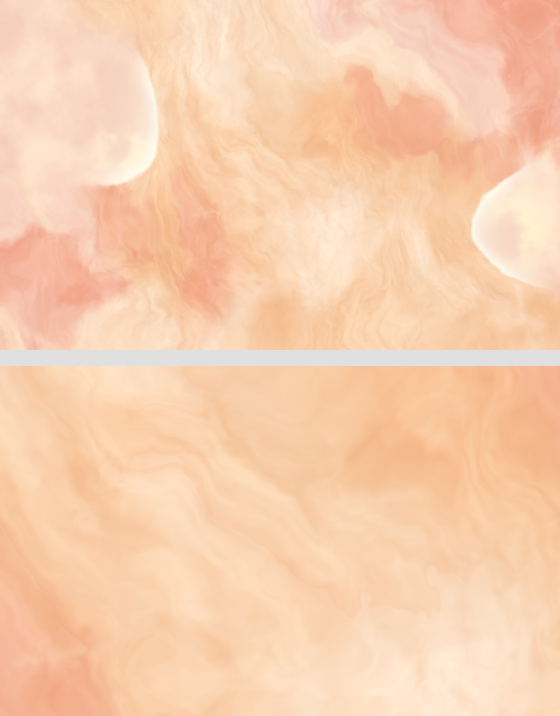
Top: the whole. Bottom: its middle third, enlarged.
A Shadertoy shader for this background:

```glsl
// Marbled peach and coral clouds with torn wisps and two pale, bright-rimmed pools.

const vec3 CREAM  = vec3(0.993, 0.89, 0.79);
const vec3 PEACH  = vec3(0.98, 0.83, 0.69);
const vec3 ORANGE = vec3(0.965, 0.745, 0.565);
const vec3 BLUSH  = vec3(0.97, 0.81, 0.745);
const vec3 ROSE   = vec3(0.96, 0.72, 0.63);
const vec3 CORAL  = vec3(0.945, 0.635, 0.53);
const vec3 GLOW   = vec3(1.0, 0.96, 0.82);

float hash(vec2 p) {
    return fract(sin(dot(p, vec2(127.1, 311.7))) * 43758.5453);
}

float noise(vec2 p) {
    vec2 i = floor(p), f = fract(p);
    vec2 u = f * f * f * (f * (f * 6.0 - 15.0) + 10.0);
    return mix(mix(hash(i), hash(i + vec2(1, 0)), u.x),
               mix(hash(i + vec2(0, 1)), hash(i + vec2(1, 1)), u.x), u.y);
}

vec2 rotate(vec2 p, float a) {
    float c = cos(a), s = sin(a);
    return vec2(c * p.x - s * p.y, s * p.x + c * p.y);
}

float fbm(vec2 p) {
    float sum = 0.0, amp = 0.5;
    for (int i = 0; i < 6; i++) {
        sum += amp * noise(p);
        p = rotate(p, 0.6) * 2.03 + 17.3;
        amp *= 0.5;
    }
    return sum;
}

vec2 warp(vec2 p, float scale, float amount) {
    vec2 q = p * scale;
    return p + amount * (vec2(fbm(q + 3.1), fbm(q + 41.7)) - 0.5);
}

// Approximate signed distance to a turned ellipse
float ellipse(vec2 p, vec2 center, vec2 radii, float angle) {
    return (length(rotate(p - center, -angle) / radii) - 1.0) * min(radii.x, radii.y);
}

// Soft elliptical patch, 1 at the center
float patchMask(vec2 p, vec2 center, vec2 radii, float angle) {
    vec2 q = rotate(p - center, -angle) / radii;
    return exp(-dot(q, q));
}

// Fold line: abrupt on one side, fading on the other
float crease(float n, float level) {
    float x = n - level;
    return smoothstep(-0.015, 0.0, x) * exp(-18.0 * max(x, 0.0));
}

// Long folds of cloth-like vapour
float folds(vec2 p) {
    return fbm(rotate(p, -0.3) * vec2(8.0, 3.2) + 11.0);
}

// Pale pool with a thin lit rim and faint folds outside it
vec3 pool(vec3 col, vec2 p, float d, vec2 lit, vec2 core, float grain) {
    float nearLit = patchMask(p, lit, vec2(0.2, 0.26), 0.0);
    float band = exp(-pow((d - 0.04) / 0.014, 2.0)) + 0.6 * exp(-pow((d - 0.085) / 0.012, 2.0));
    col = mix(col, mix(PEACH, ORANGE, 0.3), 0.6 * band * nearLit);
    vec3 inside = mix(BLUSH, CREAM, clamp(0.4 + 2.5 * (grain - 0.46), 0.0, 1.0));
    inside = mix(inside, vec3(0.988, 0.895, 0.81), nearLit * 0.6);
    float spark = patchMask(p, core, vec2(0.08, 0.1), 0.3) * smoothstep(0.35, 0.6, grain);
    inside = mix(inside, GLOW, spark);
    float soft = mix(0.08, 0.005, smoothstep(0.05, 0.6, nearLit));
    col = mix(col, inside, smoothstep(soft, -soft, d) * 0.92);
    float rim = smoothstep(0.008, -0.003, d) * exp(-max(-d, 0.0) * 45.0);
    return mix(col, vec3(1.0, 0.985, 0.94), rim * smoothstep(0.1, 0.8, nearLit));
}

void mainImage(out vec4 fragColor, in vec2 fragCoord) {
    vec2 p = fragCoord / iResolution.xy * vec2(1.6, 1.0);
    vec2 soft = warp(p, 3.0, 0.32);
    vec2 wisp = warp(soft, 8.0, 0.11);
    vec2 gentle = mix(p, soft, 0.35);
    float broad = fbm(soft * 3.2 + 5.0);
    float fold = folds(soft);
    float relief = fold - folds(soft + vec2(0.01, 0.005));
    float shred = fbm(wisp * 5.0 + 23.0);
    float shredRelief = shred - fbm((wisp + vec2(0.007, -0.007)) * 5.0 + 23.0);
    float fiber = fbm(wisp * 24.0 + 7.0);
    float grain = fbm(p * 9.0 + 31.0);

    // Cream ground with peach folds and orange stains
    vec3 col = mix(CREAM, PEACH, smoothstep(0.4, 0.66, 0.5 * (broad + fold)));
    float stain = patchMask(p, vec2(0.95, 0.67), vec2(0.09, 0.13), 0.2)
                + patchMask(p, vec2(1.57, 0.08), vec2(0.24, 0.1), 0.0)
                + patchMask(p, vec2(0.78, 0.12), vec2(0.08, 0.16), 0.0)
                + patchMask(p, vec2(0.5, 0.2), vec2(0.25, 0.32), 0.0)
                + patchMask(p, vec2(1.22, 0.54), vec2(0.32, 0.13), -0.1);
    col = mix(col, ORANGE, smoothstep(0.3, 1.05, 0.65 * stain + 1.6 * (broad - 0.42)) * 0.85);
    col = mix(col, ORANGE, 0.22 * crease(fold, 0.54));

    // Blush veils at the lower left and below the upper right bank
    float bank = dot(soft - vec2(1.0, 1.0), vec2(0.56, 0.83)) + 0.3 * (shred - 0.5);
    float veil = max(patchMask(p, vec2(0.06, 0.3), vec2(0.27, 0.42), 0.2), smoothstep(-0.2, -0.02, bank));
    vec3 veilColor = mix(BLUSH, CREAM, smoothstep(0.42, 0.8, fold));
    col = mix(col, veilColor, 0.9 * smoothstep(0.2, 0.65, veil + 0.8 * (shred - 0.5)));

    // Coral bank and ragged flames
    vec3 flame = mix(ROSE, CORAL, smoothstep(0.35, 0.65, shred));
    vec3 bankColor = mix(ROSE, CORAL, smoothstep(0.35, 0.7, broad + 0.6 * (shred - 0.5)));
    bankColor = mix(bankColor, BLUSH, 0.25 * crease(shred, 0.48));
    col = mix(col, bankColor, smoothstep(-0.02, 0.07, bank) * 0.92);
    float flames = max(max(patchMask(soft, vec2(1.1, 0.61), vec2(0.21, 0.1), -0.65),
                           patchMask(soft, vec2(1.38, 0.56), vec2(0.18, 0.07), 0.35)),
                       max(patchMask(soft, vec2(0.3, 0.35), vec2(0.17, 0.1), -0.4),
                           patchMask(soft, vec2(0.52, 0.26), vec2(0.11, 0.24), 0.15)));
    float lick = flames * (0.35 + 0.65 * smoothstep(0.4, 0.54, shred)) + 0.35 * flames * crease(fold, 0.45);
    col = mix(col, mix(flame, ORANGE, 0.3), 0.85 * smoothstep(0.12, 0.8, lick));
    float corner = patchMask(soft, vec2(0.13, 0.09), vec2(0.22, 0.18), -0.6);
    col = mix(col, flame, 0.85 * smoothstep(0.3, 0.6, corner + 1.4 * (shred - 0.5)));

    // Lit and shaded sides of the folds, strongest in scattered places
    float place = smoothstep(0.35, 0.62, fbm(p * 4.0 + 53.0));
    float shade = mix(0.2, 0.65, place) * relief + mix(0.15, 0.4, place) * shredRelief + 0.06 * (fiber - 0.5);
    col += clamp(shade, -0.09, 0.05) * vec3(0.25, 0.75, 1.0);

    // Bright-rimmed pools
    float leftPool = ellipse(gentle, vec2(0.0, 0.77), vec2(0.48, 0.27), -0.42);
    float rightPool = ellipse(gentle, vec2(1.58, 0.35), vec2(0.22, 0.18), -0.3);
    col = pool(col, p, leftPool, vec2(0.44, 0.59), vec2(0.35, 0.59), grain);
    col = pool(col, p, rightPool, vec2(1.38, 0.34), vec2(1.49, 0.35), grain);
    fragColor = vec4(clamp(col + 0.04 * (grain - 0.5), 0.0, 1.0), 1.0);
}
```
